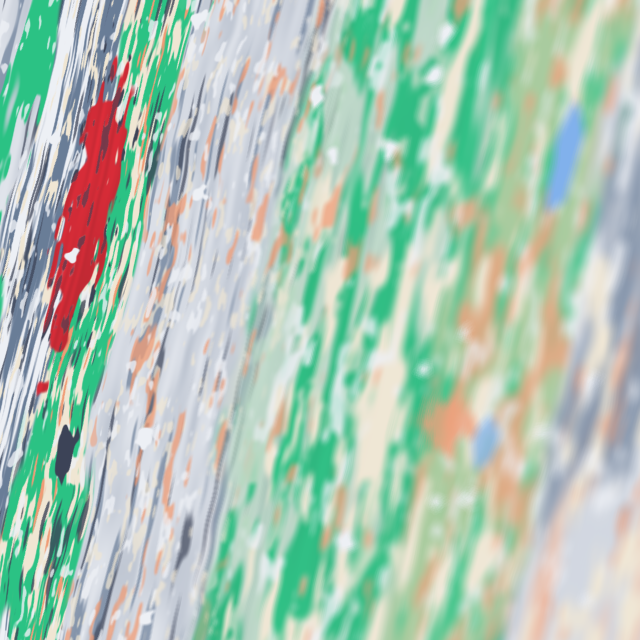
Reproduce this texture procedurally as a Shadertoy shader.

```glsl
// Weathered, flaking paint in slanted bands: slate, green, red, grey, cream and orange.
// Stretched noise in sheared coordinates cuts ragged streaks for every paint layer;
// softer cuts and a disk of samples that widens to the right give shallow focus.

const vec3 WHITE  = vec3(0.93, 0.94, 0.96);
const vec3 GREY   = vec3(0.73, 0.76, 0.81);
const vec3 SLATE  = vec3(0.38, 0.46, 0.57);
const vec3 DARK   = vec3(0.19, 0.22, 0.30);
const vec3 GREEN  = vec3(0.12, 0.75, 0.49);
const vec3 PALE   = vec3(0.70, 0.84, 0.74);
const vec3 OLIVE  = vec3(0.63, 0.78, 0.58);
const vec3 CREAM  = vec3(0.94, 0.90, 0.82);
const vec3 PEACH  = vec3(0.91, 0.76, 0.69);
const vec3 ORANGE = vec3(0.94, 0.59, 0.43);
const vec3 RED    = vec3(0.88, 0.13, 0.18);
const vec3 BLUE   = vec3(0.45, 0.66, 0.92);
const float LEAN = 0.22;
const float GOLDEN_ANGLE = 2.39996;

float hash(vec2 p) {
    vec3 h = fract(vec3(p.xyx) * 0.1031);
    h += dot(h, h.yzx + 33.33);
    return fract((h.x + h.y) * h.z);
}

float noise(vec2 p) {
    vec2 i = floor(p), f = fract(p);
    f = f * f * (3.0 - 2.0 * f);
    return mix(mix(hash(i), hash(i + vec2(1, 0)), f.x),
               mix(hash(i + vec2(0, 1)), hash(i + vec2(1, 1)), f.x), f.y);
}

// Ragged streaks that cover roughly the given share of the surface
float flakes(vec2 q, vec2 freq, float seed, float cover, float soft) {
    float n = 0.62 * noise(q * freq + seed) + 0.38 * noise(q * freq * 2.3 + seed * 1.7);
    float cut = mix(0.76, 0.24, cover);
    return smoothstep(cut - soft, cut + soft, n);
}

float band(float u, float lo, float hi, float soft) {
    return smoothstep(lo - soft, lo + soft, u) * (1.0 - smoothstep(hi - soft, hi + soft, u));
}

// Scattered torn chips, at most one per grid cell
float chips(vec2 q, vec2 grid, float seed, float density) {
    vec2 g = q * grid + seed, id = floor(g);
    vec2 centre = 0.3 + 0.4 * vec2(hash(id), hash(id + 17.0));
    float radius = 0.09 + 0.11 * hash(id + 5.0);
    float d = length(fract(g) - centre) + 0.18 * (noise(q * 110.0) - 0.5);
    return step(hash(id + 41.0), density) * (1.0 - smoothstep(radius - 0.03, radius + 0.01, d));
}

// A single elongated patch with a torn outline
float smear(vec2 q, vec2 centre, vec2 halfSize, float tear) {
    float d = length((q - centre) / halfSize) + tear * (noise(q * vec2(150, 28)) - 0.5);
    return 1.0 - smoothstep(0.92, 1.04, d);
}

vec3 paint(vec2 p, float soft) {
    vec2 q = vec2(p.x - LEAN * p.y + 0.014 * (noise(p * vec2(8, 5)) - 0.5), p.y);
    q.x += 0.004 * (noise(p * vec2(30, 22)) - 0.5);
    float u = q.x + 0.05 * (noise(q * vec2(55, 6)) - 0.5);

    // Bare grey wood with grain and long cracks
    vec3 col = mix(GREY, WHITE, 0.75 * noise(q * vec2(90, 9)));
    col = mix(col, SLATE, 0.7 * flakes(q, vec2(85, 4), 3.0, 0.16, soft));
    col = mix(col, DARK, 0.7 * flakes(q, vec2(125, 5), 9.0, 0.03, soft));

    // Slate and white grooves, then the green strip on the far left
    vec3 groove = mix(WHITE, SLATE, flakes(q, vec2(170, 5), 21.0, 0.5, 0.07));
    groove = mix(groove, DARK, 0.75 * flakes(q, vec2(190, 7), 27.0, 0.13, soft));
    groove = mix(groove, CREAM, flakes(q, vec2(180, 20), 29.0, 0.15, soft));
    col = mix(col, groove, band(u, -0.12, -0.01, 0.006));
    col = mix(col, GREEN, band(u, -0.18, -0.115, 0.005) * flakes(q, vec2(75, 9), 31.0, 0.66, soft));

    // Narrow striped strip of green, cream, orange and dark gaps
    vec3 strip = mix(GREEN, CREAM, flakes(q, vec2(140, 15), 37.0, 0.4, soft));
    strip = mix(strip, ORANGE, flakes(q, vec2(130, 11), 43.0, 0.1, soft));
    strip = mix(strip, DARK, 0.8 * flakes(q, vec2(150, 11), 47.0, 0.13, soft));
    col = mix(col, strip, band(u, -0.015, 0.09, 0.005));

    // Broad green field that starts thin and thickens, with a worn pale film
    float field = band(u, 0.30, 0.61, 0.03);
    float thick = mix(0.38, 0.68, smoothstep(0.30, 0.44, u));
    col = mix(col, PALE, 0.75 * field);
    col = mix(col, mix(GREEN, GREEN * 0.92, noise(q * vec2(60, 4))),
              field * flakes(q, vec2(38, 5), 53.0, thick, soft));
    col = mix(col, PALE, 0.85 * field * flakes(q, vec2(58, 22), 55.0, 0.17, soft));

    // Olive and orange field, then peach and grey at the right edge
    vec3 rust = mix(OLIVE, GREEN, 0.85 * flakes(q, vec2(28, 8), 59.0, 0.28, soft));
    rust = mix(rust, ORANGE, 0.75 * flakes(q, vec2(28, 9), 61.0, 0.26, soft));
    col = mix(col, rust, band(u, 0.59, 0.79, 0.02));
    vec3 edge = mix(mix(GREY, WHITE, 0.4), PEACH, flakes(q, vec2(24, 3), 67.0, 0.42, soft));
    edge = mix(edge, SLATE, 0.75 * flakes(q, vec2(26, 3), 71.0, 0.26, soft));
    col = mix(col, edge, smoothstep(0.76, 0.81, u));

    // Cream streaks and coloured flecks over the layers
    float right = smoothstep(0.26, 0.38, u);
    col = mix(col, CREAM, right * flakes(q, vec2(46, 9), 73.0, 0.23, soft));
    col = mix(col, CREAM, band(u, 0.51, 0.545, 0.006) * flakes(q, vec2(24, 9), 79.0, 0.72, soft));
    float plank = band(u, 0.09, 0.33, 0.02);
    col = mix(col, CREAM, 0.7 * plank * flakes(q, vec2(110, 30), 83.0, 0.15, soft));
    col = mix(col, ORANGE, 0.75 * plank * flakes(q, vec2(75, 15), 89.0, 0.07, soft));
    col = mix(col, ORANGE, 0.75 * right * flakes(q, vec2(48, 12), 91.0, 0.06, soft));
    col = mix(col, WHITE, 0.8 * right * flakes(q, vec2(54, 18), 97.0, 0.13, soft));
    col = mix(col, WHITE, 0.8 * (1.0 - right) * flakes(q, vec2(100, 28), 99.0, 0.07, soft));

    // Red patch, its dark rim and single smears
    float tear = flakes(q, vec2(130, 26), 101.0, 0.17, soft);
    col = mix(col, DARK, smear(q, vec2(-0.010, 0.66), vec2(0.048, 0.25), 0.9) * tear);
    vec3 red = mix(RED, RED * 0.82, noise(q * vec2(170, 4)));
    col = mix(col, red, smear(q, vec2(-0.012, 0.66), vec2(0.036, 0.21), 0.8) * (1.0 - 0.6 * tear));
    col = mix(col, DARK, smear(q, vec2(0.036, 0.29), vec2(0.018, 0.042), 1.2));
    col = mix(col, ORANGE, 0.8 * smear(q, vec2(0.625, 0.34), vec2(0.045, 0.04), 0.9));
    col = mix(col, BLUE, smear(q, vec2(0.72, 0.75), vec2(0.021, 0.085), 0.3));
    col = mix(col, BLUE, 0.7 * smear(q, vec2(0.69, 0.305), vec2(0.02, 0.04), 0.4));
    return mix(col, WHITE, chips(q, vec2(15, 11), 107.0, 0.13));
}

void mainImage(out vec4 fragColor, in vec2 fragCoord) {
    vec2 p = fragCoord / iResolution.xy;
    float defocus = smoothstep(0.02, 0.85, p.x - LEAN * p.y);
    float radius = 0.0011 + 0.0115 * defocus;
    float soft = 0.035 + 0.07 * defocus;
    int count = 6 + int(20.0 * sqrt(defocus));

    // Average the paint over a spiral disk
    vec3 sum = vec3(0);
    for (int i = 0; i < count; i++) {
        float angle = float(i) * GOLDEN_ANGLE;
        float reach = radius * sqrt((float(i) + 0.5) / float(count));
        sum += paint(p + reach * vec2(cos(angle), sin(angle)), soft);
    }

    // Pale bloom, stronger where out of focus
    fragColor = vec4(mix(sum / float(count), WHITE, 0.06 + 0.06 * defocus), 1.0);
}
```
